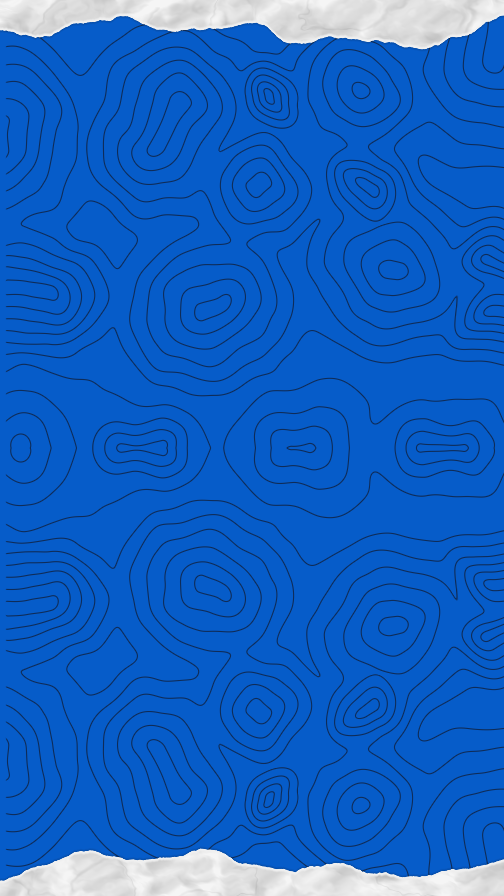
Reproduce this pattern procedurally as a Shadertoy shader.

```glsl
const vec3 BLUE = vec3(.025, .36, .79);
const vec3 INK = vec3(.06, .14, .27);
const float LINE_HALF_WIDTH = .0011;
const float BLEND = 1.7;

// Ridge segments of the hills, in widths from the mirror axis
const vec4 RIDGES[12] = vec4[12](
    vec4(.352, .685, .317, .597), vec4(.713, .711, .713, .711),
    vec4(.505, .507, .519, .521), vec4(.718, .523, .734, .512),
    vec4(.769, .361, .789, .352), vec4(.398, .275, .440, .296),
    vec4(.537, .685, .537, .699), vec4(.012, .322, .097, .306),
    vec4(.0, .59, .0, .648), vec4(.972, .269, 1., .269),
    vec4(.972, .37, 1., .361), vec4(.984, .764, .984, .889));
const float RIDGE_STEP[12] = float[12](.030, .029, .026, .019, .032, .030,
    .014, .023, .032, .018, .018, .037);

// Basins on the mirror axis: start, end, ring spacing
const vec3 BASINS[4] = vec3[4](vec3(.583, .62, .03), vec3(.245, .324, .021),
    vec3(.042, .042, .042), vec3(.845, .926, .021));

// Depth of the torn paper at even steps across the width
const float TOP_TEAR[13] = float[13](.062, .072, .046, .035, .062, .058, .044,
    .086, .074, .083, .097, .072, .030);
const float BOTTOM_TEAR[13] = float[13](.032, .062, .090, .072, .076, .095, .060,
    .051, .065, .044, .039, .055, .069);

float hash(vec2 p) {
    return fract(sin(dot(p, vec2(127.1, 311.7))) * 43758.5453);
}

float noise(vec2 p) {
    vec2 i = floor(p), f = fract(p);
    f = f * f * (3. - 2. * f);
    return mix(mix(hash(i), hash(i + vec2(1, 0)), f.x),
               mix(hash(i + vec2(0, 1)), hash(i + vec2(1, 1)), f.x), f.y);
}

float fbm(vec2 p) {
    float sum = 0., amp = .5;
    for (int i = 0; i < 4; i++) {
        sum += amp * noise(p);
        p = mat2(1.6, 1.2, -1.2, 1.6) * p + 3.7;
        amp *= .5;
    }
    return sum;
}

float segmentDistance(vec2 p, vec2 a, vec2 b) {
    vec2 ab = b - a;
    float t = clamp(dot(p - a, ab) / max(dot(ab, ab), 1e-6), 0., 1.);
    return length(p - a - ab * t);
}

// Terrain height, one unit per contour
float terrain(vec2 p, float axis) {
    p.y = abs(p.y - axis);
    p += .006 * sin(p.yx * vec2(34., 41.) + vec2(1., 2.5));
    p += .016 * (vec2(noise(p * 19.), noise(p * 19. + 40.)) - .5);
    float hills = exp(-BLEND * 6.5);
    for (int i = 0; i < 12; i++) {
        float d = segmentDistance(p, RIDGES[i].xy, RIDGES[i].zw);
        hills += exp(-BLEND * d / RIDGE_STEP[i]);
    }
    float basins = exp(-BLEND * 3.6);
    for (int i = 0; i < 4; i++) {
        vec3 b = BASINS[i];
        float d = segmentDistance(p, vec2(b.x, 0.), vec2(b.y, 0.));
        basins += exp(-BLEND * d / b.z);
    }
    return (log(hills) - log(basins)) / BLEND + .5;
}

float contour(vec2 p, float axis, float pixel) {
    vec2 e = vec2(.0008, 0.);
    float h = terrain(p, axis);
    vec2 slope = vec2(terrain(p + e.xy, axis), terrain(p + e.yx, axis)) - h;
    float d = abs(fract(h) - .5) / max(length(slope) / e.x, 3.);
    return .85 * clamp((LINE_HALF_WIDTH - d) / pixel + .5, 0., 1.);
}

float tearDepth(float[13] depths, float x, float seed) {
    float s = clamp(x, 0., .999) * 12.;
    int i = int(s);
    float depth = mix(depths[i], depths[i + 1], smoothstep(0., 1., fract(s)));
    return depth + .012 * (fbm(vec2(x * 55., seed)) - .47);
}

// Crumpled paper with lit creases and a pale torn rim
vec3 paper(vec2 p, float inside) {
    vec2 q = p * vec2(13., 18.);
    q += 1.5 * fbm(q);
    float relief = fbm(q) - fbm(q + vec2(.25, -.3));
    float crease = 1. - smoothstep(0., .05, abs(noise(q * .9) - .5));
    float shade = .885 + .4 * relief - .05 * crease;
    shade = mix(.94, shade, smoothstep(.002, .008, inside));
    return vec3(clamp(shade, .7, .96));
}

void mainImage(out vec4 fragColor, in vec2 fragCoord) {
    float pixel = 1. / iResolution.x;
    vec2 p = fragCoord * pixel;
    float height = iResolution.y * pixel;

    // Contour map
    float line = contour(p, .5 * height, pixel);
    line *= smoothstep(-pixel, pixel, p.x - .012);
    vec3 color = mix(BLUE, INK, line);

    // Torn paper strips
    float top = tearDepth(TOP_TEAR, p.x, 2.) - (height - p.y);
    float bottom = tearDepth(BOTTOM_TEAR, p.x, 9.) - p.y;
    float inside = max(top, bottom);
    color *= 1. - .15 * smoothstep(-.006, 0., inside);
    color = mix(color, paper(p, inside), smoothstep(-.5, .5, inside / pixel));

    fragColor = vec4(color, 1.);
}
```
